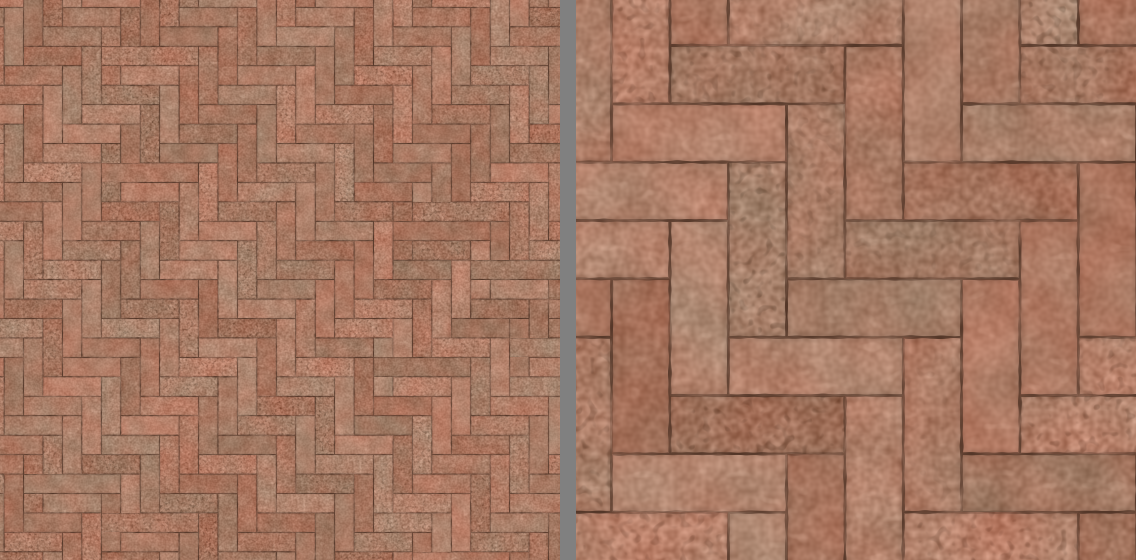
Left, the full canvas; right, a detail of the centre.
Give the GLSL for this texture, as a Shadertoy shader.

```glsl
// Herringbone paving of worn clay bricks, each three cells long and one wide.
// The diagonal index (column - row) mod 6 tells which brick owns a cell;
// hashes tint each brick and gradient noise adds mottling, grain and pits.

float hash(vec2 p) {
    vec3 q = fract(vec3(p.xyx) * vec3(0.1031, 0.1030, 0.0973));
    q += dot(q, q.yzx + 33.33);
    return fract((q.x + q.y) * q.z);
}

vec2 gradient(vec2 cell) {
    float angle = 6.2832 * hash(cell + 71.0);
    return vec2(cos(angle), sin(angle));
}

// Gradient noise, roughly -0.7 to 0.7
float noise(vec2 p) {
    vec2 i = floor(p), f = p - i;
    vec2 u = f * f * f * (f * (f * 6.0 - 15.0) + 10.0);
    vec2 e = vec2(0.0, 1.0);
    return mix(mix(dot(gradient(i), f), dot(gradient(i + e.yx), f - e.yx), u.x),
               mix(dot(gradient(i + e), f - e), dot(gradient(i + e.yy), f - e.yy), u.x), u.y);
}

// Finds the lower left corner and the size of the brick that owns a cell
void findBrick(vec2 cell, out vec2 corner, out vec2 size) {
    float d = mod(cell.x - cell.y + 0.5, 6.0) - 0.5;
    d = floor(d + 0.5);
    bool lying = d < 2.5;
    vec2 head = vec2(cell.x - d + (lying ? 0.0 : 6.0), cell.y);
    // A few lying bricks run two cells further, cutting the upright ones
    bool extended = hash(head + 19.0) < 0.05;
    if (lying || (extended && d > 3.5)) {
        float extra = extended ? 2.0 : 0.0;
        corner = head - vec2(extra, 0.0);
        size = vec2(3.0 + extra, 1.0);
    } else {
        corner = cell - vec2(0.0, 5.0 - d);
        size = vec2(1.0, 3.0);
    }
}

void mainImage(out vec4 fragColor, in vec2 fragCoord) {
    // 28.8 cells, or 4.8 repeats of six cells, across and down
    vec2 p = fragCoord / iResolution.y * 28.8 - vec2(14.21, 14.42);
    float pixel = 28.8 / iResolution.y;

    vec2 corner, size;
    findBrick(floor(p), corner, size);
    float tone = hash(corner + 3.0);
    float warmth = hash(corner + 47.0);
    float roughness = hash(corner + 113.0);

    // Surface: slow blotches shifted per brick, then two scales of grain
    vec2 local = p + 17.0 * vec2(tone, warmth);
    float blotch = noise(local * 1.4);
    float grain = noise(local * 5.0);
    float fine = noise(local * 9.5 + 31.0);

    vec3 color = vec3(0.668, 0.484, 0.396);
    color += (tone - 0.5) * 0.075 + blotch * 0.07;
    color += (grain * 0.075 + fine * 0.085) * (0.6 + 0.7 * roughness);

    // Shift between red clay and greyish brown
    float redness = (warmth - 0.5) * 1.3 + noise(local * 0.9 + 9.0) * 1.2;
    color += redness * vec3(0.030, -0.020, -0.022);

    // Dark pits on rough bricks and pale scuffs
    float pits = smoothstep(0.12, 0.45, noise(local * 6.5 + 57.0) + 0.4 * blotch);
    color -= pits * smoothstep(0.4, 1.0, roughness) * vec3(0.09, 0.075, 0.07);
    float scuff = smoothstep(0.25, 0.5, noise(local * vec2(3.0, 4.5) + 83.0));
    color += scuff * vec3(0.035, 0.04, 0.04);

    // Thin joints that fade and darken along their length
    vec2 q = p - corner;
    vec2 border = min(q, size - q);
    float edge = min(border.x, border.y) + 0.02 * noise(p * 4.0);
    float joint = 1.0 - smoothstep(0.024 - 0.55 * pixel, 0.024 + 0.55 * pixel, edge);
    float depth = clamp(0.58 + 0.7 * noise(p * 0.9 + 5.0) + 0.4 * noise(p * 3.0), 0.2, 0.95);
    float shade = 1.0 - smoothstep(0.0, 0.13, edge);
    color *= 1.0 - 0.07 * shade;
    color = mix(color, vec3(0.31, 0.20, 0.145), joint * depth);

    fragColor = vec4(color, 1.0);
}
```
